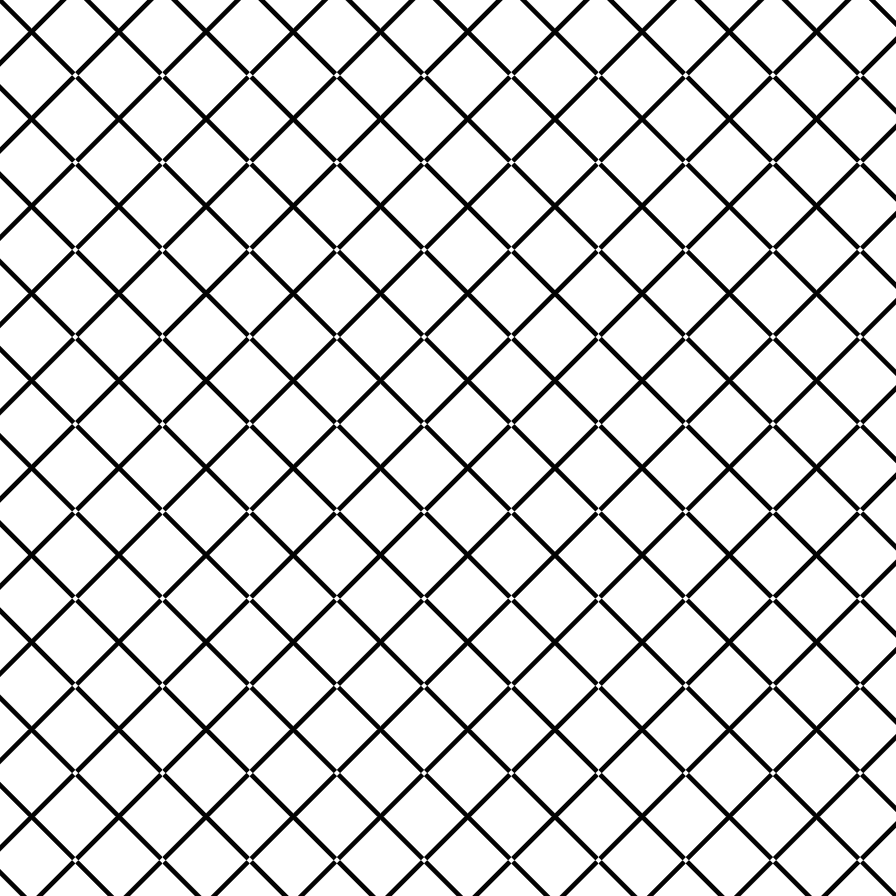
Write a Shadertoy shader that draws this pattern.

```glsl
const float REPEATS = 10.274;                    // cells across the canvas
const vec2 FIRST_KNOT = vec2(0.084, 0.0399);     // lowest left open crossing
const float LINE_HALF_WIDTH = 0.0268;            // in cells
const float KNOT_HALF_SIDE = 0.0245;             // in cells
const vec3 PAPER = vec3(1.0);
const vec3 INK = vec3(0.01);

// Signed distance to both families of diagonal lines
float diagonalLattice(vec2 p, float halfWidth) {
    vec2 diagonal = vec2(p.x + p.y, p.x - p.y);
    vec2 d = abs(diagonal - round(diagonal)) * inversesqrt(2.0);
    return min(d.x, d.y) - halfWidth;
}

// Signed distance to a small diamond repeated at every cell origin
float repeatedDiamond(vec2 p, float halfSide) {
    vec2 q = abs(p - round(p));
    return (q.x + q.y) * inversesqrt(2.0) - halfSide;
}

float coverage(float dist, float pixel) {
    return clamp(0.5 - dist / pixel, 0.0, 1.0);
}

void mainImage(out vec4 fragColor, in vec2 fragCoord) {
    float size = min(iResolution.x, iResolution.y);
    vec2 p = (fragCoord / size - FIRST_KNOT) * REPEATS;
    float pixel = REPEATS / size;

    // Crossing lines, opened at alternate crossings
    float lines = coverage(diagonalLattice(p, LINE_HALF_WIDTH), pixel);
    float knots = coverage(repeatedDiamond(p, KNOT_HALF_SIDE), pixel);

    vec3 color = mix(PAPER, INK, lines * (1.0 - knots));
    fragColor = vec4(color, 1.0);
}
```
